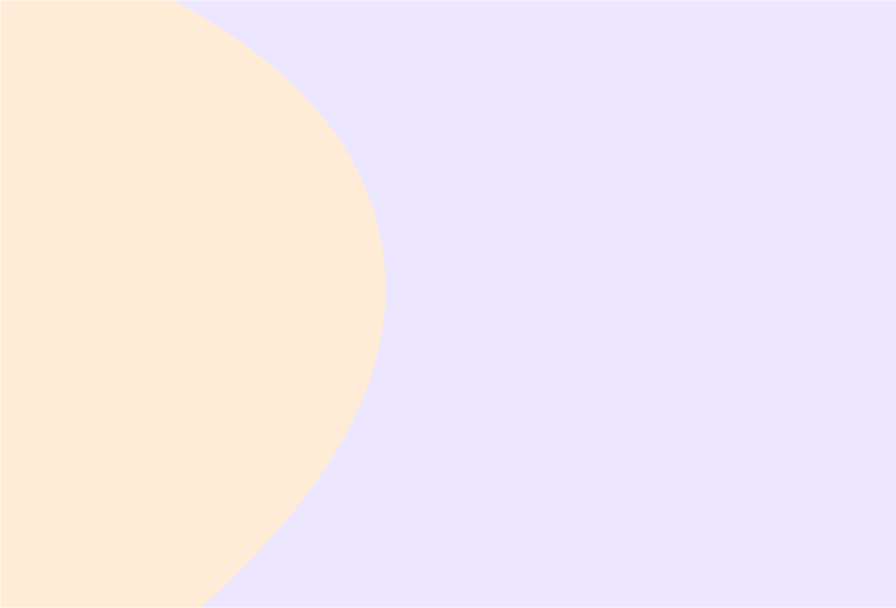
This background is drawn by a Shadertoy shader. Its source:

```glsl
// A flat lavender field with a large peach curve bulging in from the left.

const vec3 LAVENDER = vec3(0.926, 0.906, 0.998);
const vec3 PEACH = vec3(1.000, 0.926, 0.838);
const vec3 RIM_COLOR = vec3(1.0);

// Lengths are in units of the canvas height.
const vec2 CURVE_TIP = vec2(0.634, 0.525);
const vec2 UPPER_BEND = vec2(1.159, 1.745);  // quadratic, quartic
const vec2 LOWER_BEND = vec2(1.155, -0.18);
const float RIM_WIDTH = 0.002;
const float RIM_STRENGTH = 0.4;

// Approximate signed distance to the curve, negative on its left.
float curveDistance(vec2 p) {
    float dy = p.y - CURVE_TIP.y;
    float dy2 = dy * dy;
    vec2 bend = dy > 0.0 ? UPPER_BEND : LOWER_BEND;
    float edgeX = CURVE_TIP.x - dy2 * (bend.x + bend.y * dy2);
    float slope = dy * (2.0 * bend.x + 4.0 * bend.y * dy2);
    return (p.x - edgeX) / sqrt(1.0 + slope * slope);
}

// Pixel coverage of the region where the distance is negative.
float coverage(float dist, float pixel) {
    return clamp(0.5 - dist / pixel, 0.0, 1.0);
}

void mainImage(out vec4 fragColor, in vec2 fragCoord) {
    float pixel = 1.0 / iResolution.y;
    vec2 p = fragCoord * pixel;

    // Field and curve
    vec3 color = mix(LAVENDER, PEACH, coverage(curveDistance(p), pixel));

    // Faint pale rim along the left, top and bottom
    float border = min(p.x, min(p.y, 1.0 - p.y));
    color = mix(color, RIM_COLOR, RIM_STRENGTH * coverage(border - RIM_WIDTH, pixel));

    fragColor = vec4(color, 1.0);
}
```
